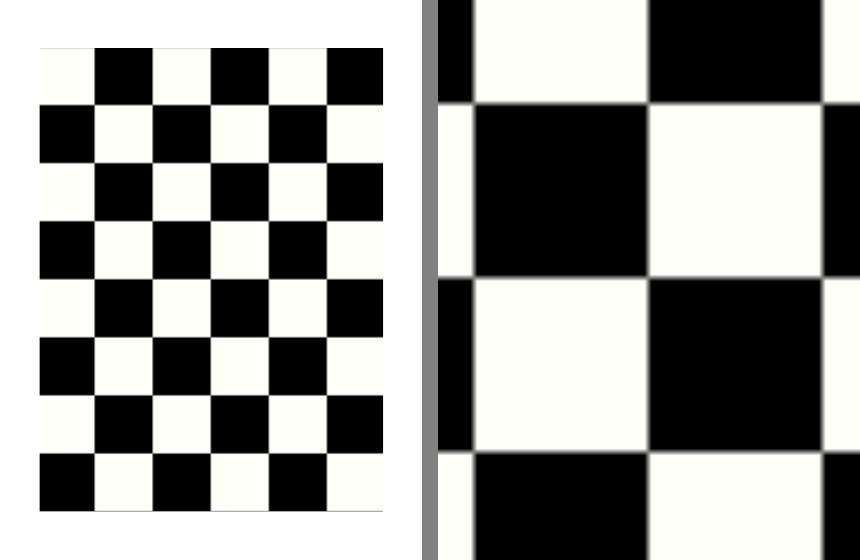
Left: the whole. Right: its middle third, enlarged.
Write a Shadertoy shader that draws this pattern.

```glsl
// Black and warm white checkerboard panel, centred on a plain white margin.
// Two signed square waves with soft flanks are multiplied, so every cell seam
// fades through grey; a box mask trims the panel and pale rims close its ends.

const vec3 MARGIN = vec3(1.0);
const vec3 LIGHT = vec3(1.0, 1.0, 0.98);
const vec3 DARK = vec3(0.0);
const vec3 RIM_TINT = vec3(0.88, 0.88, 0.87);

// Lengths are fractions of the canvas height, measured from its centre.
const float CELL = 0.1037;
const float SEAM = 0.0020;
const float RIM = 0.0010;
const vec2 GRID_ORIGIN = vec2(-0.0005, 0.0013);
const vec2 PANEL_MIN = vec2(-0.3060, -0.4136);
const vec2 PANEL_MAX = vec2(0.3073, 0.4143);

// Square wave in -1..1 on each axis, flipping sign at each cell boundary.
vec2 squareWave(vec2 p, float cell, float halfSoft) {
    vec2 g = p / cell;
    vec2 fromLine = (fract(g + 0.5) - 0.5) * cell;
    vec2 flip = 1.0 - 2.0 * mod(floor(g + 0.5), 2.0);
    return flip * clamp(fromLine / halfSoft, -1.0, 1.0);
}

// Coverage of an axis-aligned box, antialiased over one pixel.
float boxMask(vec2 p, vec2 lo, vec2 hi, float pixel) {
    vec2 inside = clamp(min(p - lo, hi - p) / pixel + 0.5, 0.0, 1.0);
    return inside.x * inside.y;
}

// Coverage of a horizontal line at height y.
float lineMask(float py, float y, float halfWidth, float pixel) {
    return 1.0 - smoothstep(halfWidth - 0.5 * pixel, halfWidth + 0.5 * pixel, abs(py - y));
}

void mainImage(out vec4 fragColor, in vec2 fragCoord) {
    float pixel = 1.0 / iResolution.y;
    vec2 p = (fragCoord - 0.5 * iResolution.xy) * pixel;

    // Checker cells with softened seams
    vec2 wave = squareWave(p - GRID_ORIGIN, CELL, max(SEAM, 0.5 * pixel));
    vec3 panel = mix(DARK, LIGHT, 0.5 + 0.5 * wave.x * wave.y);

    // Pale rims along the top and bottom
    float rim = max(lineMask(p.y, PANEL_MIN.y + RIM, RIM, pixel),
                    lineMask(p.y, PANEL_MAX.y - RIM, RIM, pixel));
    panel *= mix(vec3(1.0), RIM_TINT, rim);

    float mask = boxMask(p, PANEL_MIN, PANEL_MAX, pixel);
    fragColor = vec4(mix(MARGIN, panel, mask), 1.0);
}
```
